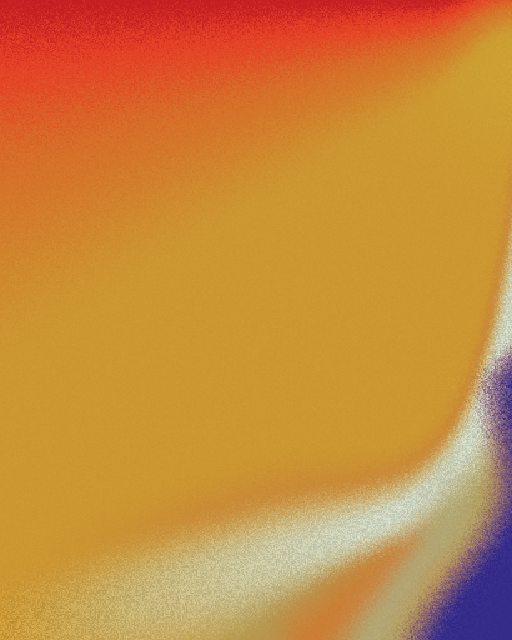
Write a WebGL 1 fragment shader that draws this background.

```glsl
precision highp float;
// Grainy gold gradient: red glow above, a pale curved ribbon and an indigo corner below.
uniform vec2 u_resolution;

float hash(vec2 p) {
  vec3 q = fract(vec3(p.xyx) * 0.1031);
  q += dot(q, q.yzx + 33.33);
  return fract((q.x + q.y) * q.z);
}

float bell(float x, float width) {
  return exp(-x * x / (width * width));
}

// Distance from p to the segment a-b
float segment(vec2 p, vec2 a, vec2 b) {
  vec2 ab = b - a;
  return length(p - a - ab * clamp(dot(p - a, ab) / dot(ab, ab), 0.0, 1.0));
}

// Dark red through bright red and orange to gold
vec3 heatRamp(float t) {
  vec3 c = mix(vec3(0.77, 0.12, 0.14), vec3(0.90, 0.25, 0.15), smoothstep(0.0, 0.19, t));
  c = mix(c, vec3(0.84, 0.43, 0.16), smoothstep(0.14, 0.48, t));
  return mix(c, vec3(0.80, 0.59, 0.19), smoothstep(0.36, 1.0, t));
}

void main() {
  vec2 uv = gl_FragCoord.xy / u_resolution;
  vec2 p = uv * vec2(0.8, 1.0);

  // Grain on a grid tied to the canvas; it disturbs the gradient positions
  vec2 cell = floor(uv * vec2(410.0, 512.0));
  float grain = hash(cell) + hash(cell + 71.7) - 1.0;
  float fineGrain = hash(cell + 193.1) - 0.5;

  // Red glow, reaching further down on the left
  float reach = 0.58 - 0.5 * uv.x;
  float heat = (1.0 - uv.y) / reach + 0.3 * smoothstep(0.85, 1.0, uv.x);
  vec3 color = heatRamp(heat + 0.09 * grain);
  color += vec3(0.0, 0.04, 0.01) * bell(length(p - vec2(0.8, 0.88)), 0.12);

  // Pale ribbon along a line that sweeps up at the right
  float ridge = 0.005 + 0.23 * uv.x + 0.27 * pow(uv.x, 12.0);
  float slope = (0.23 + 3.24 * pow(uv.x, 11.0)) / 0.8;
  float side = (uv.y - ridge) / sqrt(1.0 + slope * slope);
  float upper = mix(0.105, 0.045, smoothstep(0.5, 0.95, uv.x));
  float lower = mix(0.15, 0.055, smoothstep(0.3, 0.75, uv.x));
  float across = side / (side > 0.0 ? upper : lower) + 0.16 * grain;
  color = mix(color, vec3(0.77, 0.48, 0.23), 0.45 * bell(across - 0.9, 0.35) * smoothstep(0.0, 0.5, uv.x));
  vec3 pale = mix(vec3(0.77, 0.67, 0.38), vec3(0.80, 0.83, 0.75), smoothstep(0.05, 0.8, uv.x));
  float ribbon = 1.0 - smoothstep(0.1, 1.0, abs(across));

  // Olive and orange hollow under the ribbon
  float under = smoothstep(0.0, -0.03, side);
  vec3 hollow = mix(vec3(0.70, 0.60, 0.32), vec3(0.80, 0.49, 0.20),
    bell(segment(p, vec2(0.64, 0.13), vec2(0.49, 0.0)) + 0.012 * grain, 0.055));
  color = mix(color, hollow, under * smoothstep(0.25, 0.55, uv.x));
  color = mix(color, pale, ribbon * smoothstep(-0.1, 0.3, uv.x));

  // Indigo corner with a green-grey rim and a plum edge
  float border = 0.8 + 0.19 * smoothstep(-0.05, 0.25, uv.y)
    - 0.02 * bell(uv.y - 0.38, 0.07) + 0.09 * smoothstep(0.40, 0.52, uv.y);
  float inside = uv.x - border + 0.018 * grain;
  float low = 1.0 - smoothstep(0.15, 0.32, uv.y);
  color = mix(color, vec3(0.69, 0.67, 0.49), 0.85 * low * bell(inside + 0.09, 0.055));
  color = mix(color, vec3(0.55, 0.36, 0.46), 0.75 * smoothstep(-0.05, 0.0, inside));
  color = mix(color, vec3(0.21, 0.17, 0.54), smoothstep(-0.025, 0.05, inside));

  // Speckle on the ribbon and the dark corner
  color += fineGrain * (0.015 + 0.11 * ribbon + 0.08 * bell(inside, 0.06));
  gl_FragColor = vec4(clamp(color, 0.0, 1.0), 1.0);
}
```
